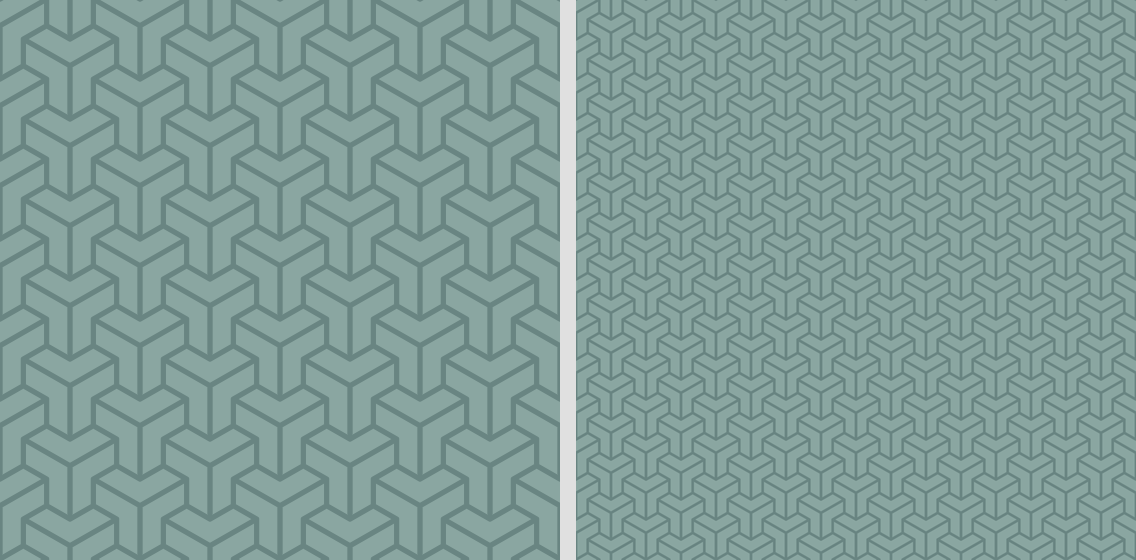
Left: one tile. Right: repeated 2 by 2.
Reproduce this pattern procedurally as a three.js fragment shader.

```glsl
// Interlocking three-armed blocks outlined on a flat sage ground, in staggered columns.
#define REPEATS vec2(4.0, 7.0)
#define ORIGIN vec2(3.0, 1.07)
#define LINE_WIDTH 0.0094
#define FILL_COLOR vec3(0.541, 0.651, 0.631)
#define LINE_COLOR vec3(0.412, 0.522, 0.510)

varying vec2 vUv;

// Each repeat is 6 by 6 grid steps and holds two blocks.
const float STEPS = 6.0;

// Distance in canvas units from p to the segment a-b, all given in grid steps.
float segmentDistance(vec2 p, vec2 a, vec2 b) {
  vec2 stepSize = 1.0 / (REPEATS * STEPS);
  vec2 pa = (p - a) * stepSize;
  vec2 ba = (b - a) * stepSize;
  return length(pa - ba * clamp(dot(pa, ba) / dot(ba, ba), 0.0, 1.0));
}

// Lines of one block around its central joint; neighbours supply the shared edges.
float blockDistance(vec2 p) {
  p.x = abs(p.x);
  vec2 joint = vec2(0.0);
  vec2 notch = vec2(0.0, 2.0);
  vec2 peak = vec2(1.0, 3.0);
  vec2 corner = vec2(2.0, 2.0);
  float d = segmentDistance(p, joint, vec2(0.0, -4.0));
  d = min(d, segmentDistance(p, joint, corner));
  d = min(d, segmentDistance(p, notch, peak));
  d = min(d, segmentDistance(p, peak, corner));
  return min(d, segmentDistance(p, corner, vec2(2.0, 0.0)));
}

void main() {
  vec2 grid = vUv * REPEATS * STEPS - ORIGIN;
  float d = 1.0;

  // Two staggered sets of columns, each with the blocks above and below.
  for (int column = 0; column < 2; column++) {
    vec2 shifted = grid - 0.5 * STEPS * float(column);
    vec2 cell = mod(shifted + 0.5 * STEPS, STEPS) - 0.5 * STEPS;
    for (int row = -1; row <= 1; row++) {
      d = min(d, blockDistance(cell - vec2(0.0, STEPS * float(row))));
    }
  }

  // Smooth the edge over about one pixel.
  float blur = 0.6 * fwidth(vUv.y);
  float line = 1.0 - smoothstep(-blur, blur, d - 0.5 * LINE_WIDTH);
  gl_FragColor = vec4(mix(FILL_COLOR, LINE_COLOR, line), 1.0);
}
```
